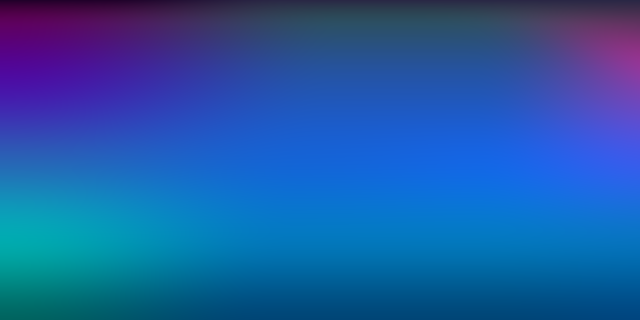
Reproduce this background procedurally as a Shadertoy shader.

```glsl
// A soft aurora-like backdrop: three vertical colour curtains (left, centre, right)
// are splined through five stops each and blended across the canvas.
// A slanted pink glow, a blue glow and a dark upper rim complete it.

const int STOPS = 5;

// Cubic spline through evenly spaced colour stops, t from 0 to 1.
vec3 splineRamp(vec3 stops[STOPS], float t) {
    float position = clamp(t, 0.0, 1.0) * float(STOPS - 1);
    int i = min(int(position), STOPS - 2);
    float f = position - float(i);
    vec3 a = stops[max(i - 1, 0)];
    vec3 b = stops[i];
    vec3 c = stops[i + 1];
    vec3 d = stops[min(i + 2, STOPS - 1)];
    return b + 0.5 * f * (c - a + f * (2.0 * a - 5.0 * b + 4.0 * c - d
             + f * (3.0 * (b - c) + d - a)));
}

// Bell-shaped falloff of a scaled offset.
float glow(vec2 offset, vec2 radius) {
    vec2 q = offset / radius;
    return exp(-dot(q, q));
}

// Curtains, each listed from top to bottom.
vec3 leftCurtain(float depth) {
    return splineRamp(vec3[STOPS](
        vec3(0.39, 0.00, 0.29), vec3(0.30, 0.05, 0.64), vec3(0.16, 0.39, 0.71),
        vec3(0.00, 0.67, 0.69), vec3(0.00, 0.39, 0.37)), depth);
}

vec3 centreCurtain(float depth) {
    return splineRamp(vec3[STOPS](
        vec3(0.18, 0.31, 0.31), vec3(0.14, 0.33, 0.66), vec3(0.08, 0.39, 0.83),
        vec3(0.01, 0.47, 0.74), vec3(0.00, 0.27, 0.46)), depth);
}

vec3 rightCurtain(float depth) {
    return splineRamp(vec3[STOPS](
        vec3(0.29, 0.19, 0.29), vec3(0.48, 0.25, 0.64), vec3(0.24, 0.35, 0.89),
        vec3(0.03, 0.45, 0.75), vec3(0.00, 0.27, 0.50)), depth);
}

// Darkens the upper rim with an ease-out fade.
vec3 shadeRim(vec3 color, vec2 uv, float depth) {
    const float RIM_HEIGHT = 0.085;
    vec3 rim = mix(vec3(0.12, 0.00, 0.16), vec3(0.16, 0.15, 0.27),
                   smoothstep(0.15, 0.45, uv.x));
    float remaining = 1.0 - clamp(depth / RIM_HEIGHT, 0.0, 1.0);
    return mix(color, rim, remaining * remaining);
}

void mainImage(out vec4 fragColor, in vec2 fragCoord) {
    vec2 uv = fragCoord / iResolution.xy;
    float depth = 1.0 - uv.y;

    // Blend the curtains; the left one narrows toward the bottom.
    float leftReach = mix(0.55, 0.42, depth);
    vec3 color = centreCurtain(depth);
    color = mix(leftCurtain(depth), color, smoothstep(0.0, leftReach, uv.x));
    color = mix(color, rightCurtain(depth), smoothstep(0.74, 1.04, uv.x));

    // Pink ridge sloping down to the right edge.
    float fromRight = 1.0 - uv.x;
    float ridge = 0.17 - 0.65 * fromRight;
    color += vec3(0.14, -0.03, 0.02) * glow(vec2(fromRight, depth - ridge), vec2(0.20, 0.09));

    // Broad blue glow right of the centre.
    color += vec3(0.00, 0.01, 0.07) * glow(vec2(uv.x - 0.8, depth - 0.52), vec2(0.22, 0.16));

    color = shadeRim(color, uv, depth);
    fragColor = vec4(clamp(color, 0.0, 1.0), 1.0);
}
```
